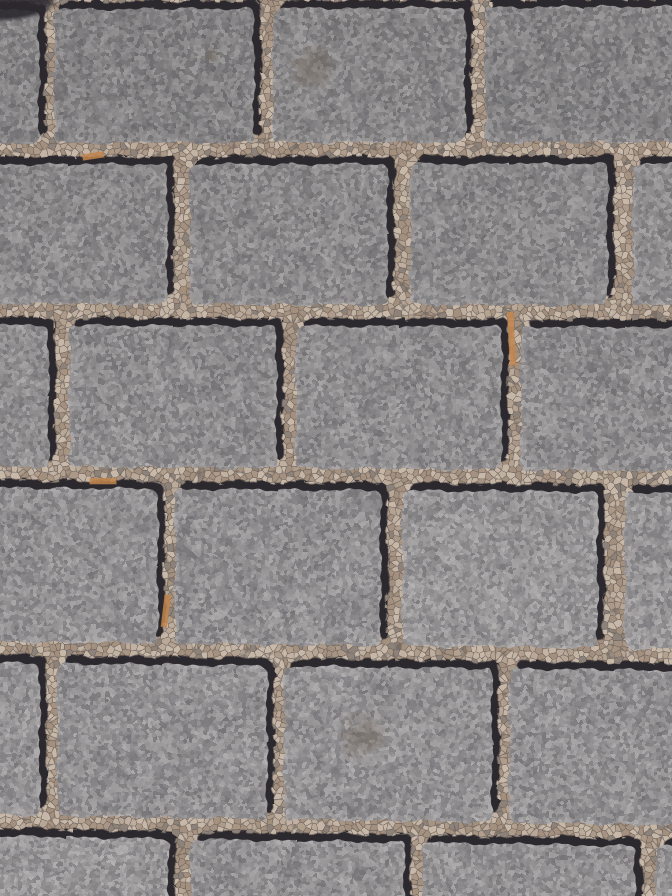
Give the GLSL for this texture, as a WebGL 2 fragment shader.

```glsl
#version 300 es
precision highp float;
uniform vec2 u_resolution;
out vec4 fragColor;

// Layout, in canvas heights; rows count upward
const float JOINT_Y[8] = float[8](-0.125, 0.073, 0.268, 0.465, 0.648, 0.829, 1.003, 1.18);
const float FIRST_X[7] = float[7](0.203, 0.055, 0.186, 0.067, 0.199, 0.052, 0.19);
const float PITCH_X[7] = float[7](0.258, 0.252, 0.248, 0.252, 0.246, 0.240, 0.24);
const float JOINT_WIDTH = 0.024;
const float JOINT_VARIATION = 0.007;
const float CORNER_RADIUS = 0.007;
const float EDGE_WOBBLE = 0.0011;
const vec2 SHADOW_OFFSET = vec2(0.0075, 0.0085);
const float GRAIN_SCALE = 240.0;
const float GRAVEL_SCALE = 150.0;

// Colours
const vec3 STONE_DARK = vec3(0.42, 0.415, 0.425);
const vec3 STONE_LIGHT = vec3(0.69, 0.68, 0.68);
const vec3 SAND_LIGHT = vec3(0.78, 0.72, 0.66);
const vec3 SAND_MID = vec3(0.64, 0.56, 0.49);
const vec3 SAND_DARK = vec3(0.40, 0.37, 0.35);
const vec3 SHADOW = vec3(0.17, 0.16, 0.18);
const vec3 STAIN = vec3(0.45, 0.40, 0.36);
const vec3 STRAW = vec3(0.76, 0.52, 0.30);

// Scattered marks: x, y, angle, half length
const vec4 LITTER[4] = vec4[4](
  vec4(0.104, 0.826, 0.15, 0.012), vec4(0.115, 0.463, 0.0, 0.015),
  vec4(0.185, 0.318, 1.45, 0.018), vec4(0.571, 0.622, 1.62, 0.030));
// Stains: x, y, radius
const vec3 STAINS[3] = vec3[3](
  vec3(0.348, 0.925, 0.028), vec3(0.236, 0.939, 0.010), vec3(0.405, 0.178, 0.030));

float hash(vec2 p) {
  vec3 q = fract(p.xyx * vec3(0.1031, 0.1030, 0.0973));
  q += dot(q, q.yzx + 33.33);
  return fract((q.x + q.y) * q.z);
}

// Cellular noise: nearest distance, second distance, value of nearest cell
vec3 cellular(vec2 p) {
  vec2 cell = floor(p);
  vec3 best = vec3(8.0, 8.0, 0.0);
  for (int j = -1; j <= 1; j++)
  for (int i = -1; i <= 1; i++) {
    vec2 c = cell + vec2(i, j);
    float d = distance(p, c + vec2(hash(c), hash(c + 57.3)));
    if (d < best.x) best = vec3(d, best.x, hash(c + 131.7));
    else best.y = min(best.y, d);
  }
  return best;
}

float layeredSines(float t, float seed) {
  return sin(t * 85.0 + seed) + 0.7 * sin(t * 193.0 + seed * 2.3) + 0.5 * sin(t * 431.0 + seed * 3.7);
}

// Signed distance to the stone in this cell, and its seed
vec2 stone(vec2 p) {
  p.y += (p.x - 0.375) * (0.017 - 0.022 * p.y);
  int row = 0;
  for (int i = 1; i < 7; i++) if (p.y > JOINT_Y[i]) row = i;
  float pitch = PITCH_X[row];
  float column = floor((p.x - FIRST_X[row]) / pitch);
  float seed = hash(vec2(column + 9.0, float(row) + 3.0));
  vec2 size = vec2(pitch, JOINT_Y[row + 1] - JOINT_Y[row]);
  vec2 center = vec2(FIRST_X[row] + (column + 0.5) * pitch, JOINT_Y[row] + 0.5 * size.y);
  vec2 q = p - center;
  float side = seed * 40.0 + 2.0 * step(0.0, q.x) + 5.0 * step(0.0, q.y);
  q += EDGE_WOBBLE * vec2(layeredSines(p.y, side), layeredSines(p.x, side + 4.0));
  vec2 gap = vec2(JOINT_WIDTH + JOINT_VARIATION * (seed * 2.0 - 1.0), JOINT_WIDTH);
  vec2 d = abs(q) - 0.5 * (size - gap) + CORNER_RADIUS;
  return vec2(length(max(d, 0.0)) + min(max(d.x, d.y), 0.0) - CORNER_RADIUS, seed);
}

float coverage(float d, float softness) {
  return 1.0 - smoothstep(-softness, softness, d);
}

void main() {
  float px = 1.0 / u_resolution.y;
  vec2 p = gl_FragCoord.xy * px;
  vec3 grain = cellular(p * GRAIN_SCALE);
  vec3 patches = cellular(p * 75.0);
  vec3 gravel = cellular(p * GRAVEL_SCALE);

  // Gravel joints with dark gaps between pebbles
  vec3 color = mix(SAND_MID, SAND_LIGHT, smoothstep(0.15, 0.8, gravel.z));
  color = mix(SAND_DARK, color, 0.35 + 0.65 * smoothstep(0.0, 0.25, gravel.y - gravel.x));
  color = mix(color, SAND_DARK, 0.6 * step(0.92, gravel.z));

  // Shadow thrown up and to the right
  float shadowEdge = stone(p - SHADOW_OFFSET).x + 0.003 * (gravel.z - 0.5);
  color = mix(color, SHADOW, coverage(shadowEdge, 0.7 * px + 0.0006));

  // Granite faces
  vec2 block = stone(p);
  float tone = 0.52 + 0.62 * (grain.z - 0.5) + 0.2 * (patches.z - 0.5) + 0.10 * (block.y - 0.5);
  vec3 face = mix(STONE_DARK, STONE_LIGHT, clamp(tone, 0.0, 1.0));
  face *= mix(1.04, 0.94, smoothstep(0.2, 1.0, p.y));
  for (int i = 0; i < 3; i++) {
    float d = distance(p, STAINS[i].xy) / STAINS[i].z + 0.7 * (patches.x - 0.4);
    face = mix(face, STAIN, 0.4 * (1.0 - smoothstep(0.4, 1.0, d)));
  }
  face *= 1.0 + 0.05 * smoothstep(-0.006, 0.0, block.x);
  color = mix(color, face, coverage(block.x, 0.7 * px));

  // Straw and litter in the joints
  for (int i = 0; i < 4; i++) {
    vec2 q = p - LITTER[i].xy, axis = vec2(cos(LITTER[i].z), sin(LITTER[i].z));
    vec2 d = abs(vec2(dot(q, axis), dot(q, vec2(-axis.y, axis.x)))) - vec2(LITTER[i].w, 0.0035);
    color = mix(color, STRAW, 0.85 * coverage(max(d.x, d.y), 0.7 * px));
  }

  // Shade in the upper left corner
  color = mix(color, SHADOW, 0.9 * coverage(length((p - vec2(0.0, 1.0)) / vec2(0.06, 0.022)) - 1.0, 0.15));
  fragColor = vec4(color, 1.0);
}
```
